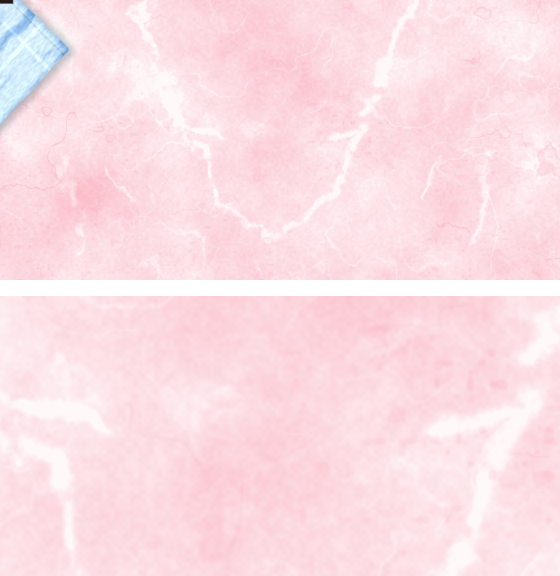
Top, the full canvas; bottom, a detail of the centre.
A Shadertoy shader for this texture:

```glsl
// Pale pink marble with white veins and fine cracks, a blue denim corner at the top left.

float hash(vec2 p) {
    return fract(sin(dot(p, vec2(12.9898, 78.233))) * 43758.5453);
}

float noise(vec2 p) {
    vec2 i = floor(p), f = fract(p);
    f = f * f * (3.0 - 2.0 * f);
    return mix(mix(hash(i), hash(i + vec2(1, 0)), f.x),
               mix(hash(i + vec2(0, 1)), hash(i + vec2(1, 1)), f.x), f.y);
}

float fbm(vec2 p) {
    float sum = 0.0, amp = 0.5;
    for (int i = 0; i < 6; i++) {
        sum += amp * noise(p);
        p = mat2(1.6, 1.2, -1.2, 1.6) * p + 7.3;
        amp *= 0.52;
    }
    return sum;
}

float blob(vec2 p, vec2 center, float radius) {
    vec2 d = (p - center) / radius;
    return exp(-dot(d, d));
}

// Feathered streak between two points
float streak(vec2 p, vec2 a, vec2 b, float width) {
    vec2 ab = b - a;
    float t = clamp(dot(p - a, ab) / dot(ab, ab), 0.0, 1.0);
    return smoothstep(width, 0.0, length(p - a - ab * t));
}

// Thin wandering line along the middle level of a noise field
float crack(vec2 p, float scale, float width) {
    float n = noise(p * scale) + 0.35 * noise(p * scale * 2.7 + 4.0);
    return smoothstep(width, 0.0, abs(n - 0.67));
}

vec3 marble(vec2 p) {
    // Loosely mirrored slab, bent by noise
    vec2 bend = vec2(fbm(p * 7.0), fbm(p * 7.0 + 31.0)) - 0.5;
    vec2 jag = vec2(noise(p * 45.0), noise(p * 45.0 + 17.0)) - 0.5;
    vec2 q = vec2(abs(p.x - 0.977 + 0.1 * bend.y), p.y) + 0.11 * bend + 0.012 * jag;

    // Broad clouds
    float tone = 0.48 + 0.85 * (fbm(p * 3.2 + 11.0) - 0.5) + 0.5 * (fbm(p * 13.0 + 5.0) - 0.5);
    tone += 0.42 * blob(q, vec2(0.46, 0.74), 0.13) + 0.38 * blob(q, vec2(0.86, 0.87), 0.15);
    tone += 0.35 * blob(q, vec2(0.88, 0.53), 0.14) + 0.22 * blob(q, vec2(0.04, 0.18), 0.10);
    tone -= 0.22 * blob(q, vec2(0.12, 0.78), 0.28) + 0.25 * blob(q, vec2(0.65, 0.30), 0.13);
    tone -= 0.28 * blob(p, vec2(0.84, 0.13), 0.08);

    // Main white veins, broken by noise
    float vein = streak(q, vec2(0.50, 0.98), vec2(0.39, 0.77), 0.022);
    vein = max(vein, streak(q, vec2(0.39, 0.77), vec2(0.33, 0.56), 0.035));
    vein = max(vein, streak(q, vec2(0.33, 0.56), vec2(0.20, 0.28), 0.026));
    vein = max(vein, streak(q, vec2(0.35, 0.56), vec2(0.19, 0.51), 0.020));
    vein = max(vein, streak(q, vec2(0.20, 0.28), vec2(0.02, 0.15), 0.022) * 0.7);
    vein = max(vein, streak(q, vec2(0.75, 0.44), vec2(0.69, 0.12), 0.025) * 0.7);
    vein = max(vein, streak(q, vec2(0.60, 0.42), vec2(0.51, 0.28), 0.012) * 0.8);
    tone += 0.7 * vein * smoothstep(0.2, 0.6, noise(p * 28.0) + 0.3 * noise(p * 80.0));

    // Fine white threads and darker pink cracks
    vec2 w = p + 0.12 * bend + 0.008 * jag;
    float mask = smoothstep(0.42, 0.65, fbm(p * 5.0 + 40.0));
    tone += 0.28 * mask * crack(w + 3.0, 6.0, 0.045);
    tone += 0.20 * crack(w * mat2(0.8, 0.6, -0.6, 0.8), 13.0, 0.07) * noise(p * 9.0);
    float sides = smoothstep(0.2, 0.7, q.x);
    float flaw = smoothstep(0.46, 0.62, fbm(p * 6.0 + 70.0)) * (0.3 + 0.7 * sides);
    tone -= 0.42 * flaw * crack(w + 9.0, 7.0, 0.035);

    // Grain and rosy pits
    tone += 0.20 * (noise(p * 110.0) - 0.5) + 0.14 * (noise(p * 210.0 + 3.0) - 0.5);
    tone -= 0.24 * smoothstep(0.72, 0.92, noise(p * 75.0 + 21.0)) * smoothstep(0.4, 0.65, fbm(p * 4.0 + 3.0));

    return mix(vec3(0.985, 0.77, 0.815), vec3(0.995, 0.955, 0.962), clamp(tone, -0.15, 1.1));
}

// Distance to the cloth, whose rounded corner points to the right
float clothDistance(vec2 uv) {
    vec2 q = 0.012 - uv;
    return length(max(q, 0.0)) + min(max(q.x, q.y), 0.0) - 0.012;
}

vec3 denim(vec2 uv) {
    float fold = fbm(uv * vec2(22.0, 7.0) + 2.0);
    vec3 col = mix(vec3(0.58, 0.75, 0.93), vec3(0.84, 0.94, 1.0), smoothstep(0.28, 0.56, fold));
    col += 0.10 * (noise(uv * vec2(190.0, 70.0)) - 0.5);
    // Pale creases, hem and shaded rim
    col += 0.10 * smoothstep(0.012, 0.0, abs(uv.x - 0.12 - 0.02 * fold));
    col += 0.08 * smoothstep(0.010, 0.0, abs(uv.y - 0.10));
    col -= 0.07 * smoothstep(0.006, 0.0, abs(uv.y - 0.028));
    return col - vec3(0.16, 0.12, 0.06) * smoothstep(0.022, 0.0, min(uv.x, uv.y));
}

void mainImage(out vec4 fragColor, in vec2 fragCoord) {
    vec2 p = fragCoord / iResolution.y;
    float px = 1.0 / iResolution.y;
    vec3 col = marble(p);

    // Cloth axes run inward from its two edges
    vec2 d = p - vec2(0.249, 0.823);
    vec2 uv = vec2(d.y * 0.68 - d.x * 0.73, -0.707 * (d.x + d.y));
    uv += 0.006 * (noise(p * 18.0) - 0.5);
    float shadow = smoothstep(0.035, -0.01, clothDistance(uv + vec2(0.008, 0.0)));
    col *= 1.0 - vec3(0.24, 0.20, 0.19) * shadow;
    col = mix(col, denim(uv), smoothstep(px, -px, clothDistance(uv)));

    // Dark strap at the very corner
    float strap = max(p.x - 0.047, 0.987 - p.y);
    col = mix(col, vec3(0.14, 0.10, 0.09), smoothstep(px, -px, strap));
    fragColor = vec4(clamp(col, 0.0, 1.0), 1.0);
}
```
